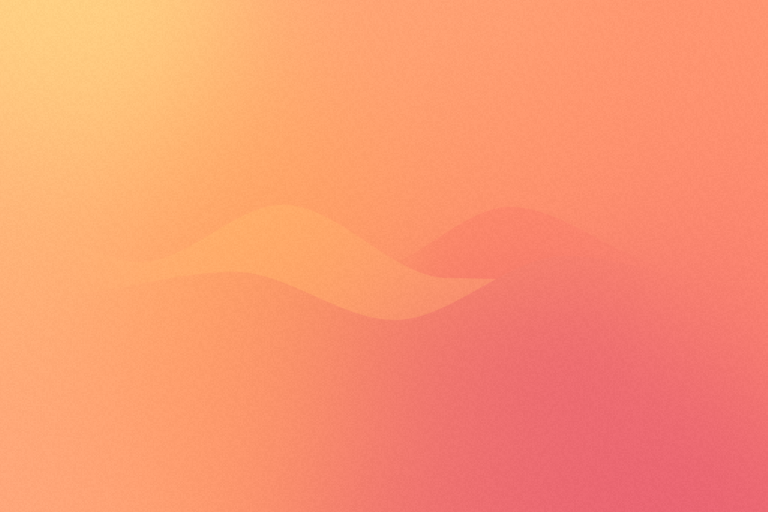
Give the GLSL for this background, as a Shadertoy shader.

```glsl
// Warm sunset gradient with soft translucent waves and fine grain.
#define GLOW_FALLOFF 10.0
#define BAND_LIFT vec3(0.004, 0.034, 0.006)
#define HUMP_SHADE vec3(0.004, 0.038, 0.008)
#define LOWER_SHADE vec3(0.016, 0.032, 0.000)
#define GRAIN_CELLS vec2(512.0, 342.0)
#define GRAIN_AMOUNT 0.022

float hash(vec2 cell) {
    return fract(sin(dot(cell, vec2(12.9898, 78.233))) * 43758.5453);
}

// Adds a colour, weighted by its closeness to p; alpha sums the weights.
void addGlow(inout vec4 sum, vec2 p, vec2 centre, vec3 colour) {
    vec2 d = (p - centre) * vec2(1.5, 1.0);
    sum += vec4(colour, 1.0) * exp(-GLOW_FALLOFF * dot(d, d));
}

vec3 sunset(vec2 p) {
    vec4 sum = vec4(0.0);
    // Upper sky
    addGlow(sum, p, vec2(0.12, 0.94), vec3(1.00, 0.83, 0.52));
    addGlow(sum, p, vec2(0.53, 1.00), vec3(1.00, 0.64, 0.46));
    addGlow(sum, p, vec2(1.00, 0.92), vec3(1.00, 0.59, 0.44));
    // Middle
    addGlow(sum, p, vec2(0.00, 0.50), vec3(1.00, 0.70, 0.47));
    addGlow(sum, p, vec2(0.34, 0.58), vec3(1.00, 0.64, 0.38));
    addGlow(sum, p, vec2(0.68, 0.62), vec3(1.00, 0.58, 0.42));
    addGlow(sum, p, vec2(1.00, 0.50), vec3(0.99, 0.52, 0.43));
    // Lower ground
    addGlow(sum, p, vec2(0.02, 0.05), vec3(1.00, 0.65, 0.48));
    addGlow(sum, p, vec2(0.30, 0.22), vec3(1.00, 0.60, 0.41));
    addGlow(sum, p, vec2(0.58, 0.12), vec3(0.93, 0.43, 0.44));
    addGlow(sum, p, vec2(0.83, 0.15), vec3(0.91, 0.38, 0.45));
    return sum.rgb / sum.a;
}

// Smooth curve through successive crests and troughs.
float wave(float x, vec2 a, vec2 b, vec2 c, vec2 d, vec2 e) {
    float y = mix(a.y, b.y, smoothstep(a.x, b.x, x));
    y = mix(y, c.y, smoothstep(b.x, c.x, x));
    y = mix(y, d.y, smoothstep(c.x, d.x, x));
    return mix(y, e.y, smoothstep(d.x, e.x, x));
}

// Coverage below a curve, with a softened edge.
float below(float y, float curve) {
    float edge = 1.0 / iResolution.y;
    return 1.0 - smoothstep(-edge, edge, y - curve);
}

void mainImage(out vec4 fragColor, in vec2 fragCoord) {
    vec2 p = fragCoord / iResolution.xy;
    vec3 colour = sunset(p);

    // Wave outlines
    float bandTop = wave(p.x, vec2(0.04, 0.55), vec2(0.182, 0.488),
        vec2(0.369, 0.600), vec2(0.583, 0.457), vec2(0.75, 0.45));
    float groundTop = wave(p.x, vec2(0.05, 0.42), vec2(0.305, 0.469),
        vec2(0.514, 0.375), vec2(0.736, 0.500), vec2(0.95, 0.45));
    float humpTop = mix(0.473, 0.596, smoothstep(0.475, 0.664, p.x));
    humpTop = mix(humpTop, 0.475, smoothstep(0.664, 0.89, p.x));

    float ground = below(p.y, groundTop);
    float underBand = below(p.y, bandTop);
    float band = underBand * (1.0 - ground);
    float hump = below(p.y, humpTop) * (1.0 - underBand) * (1.0 - ground);

    // Fade each layer along its length
    band *= smoothstep(0.06, 0.32, p.x);
    hump *= smoothstep(0.49, 0.59, p.x) * (1.0 - smoothstep(0.66, 0.90, p.x));
    ground *= smoothstep(0.18, 0.52, p.x) * (1.0 - smoothstep(0.70, 0.92, p.x));
    ground *= smoothstep(0.10, 0.40, p.y);

    colour += band * BAND_LIFT;
    colour -= hump * HUMP_SHADE + ground * LOWER_SHADE;

    // Fine grain
    colour += (hash(floor(p * GRAIN_CELLS)) - 0.5) * GRAIN_AMOUNT;
    fragColor = vec4(clamp(colour, 0.0, 1.0), 1.0);
}
```
